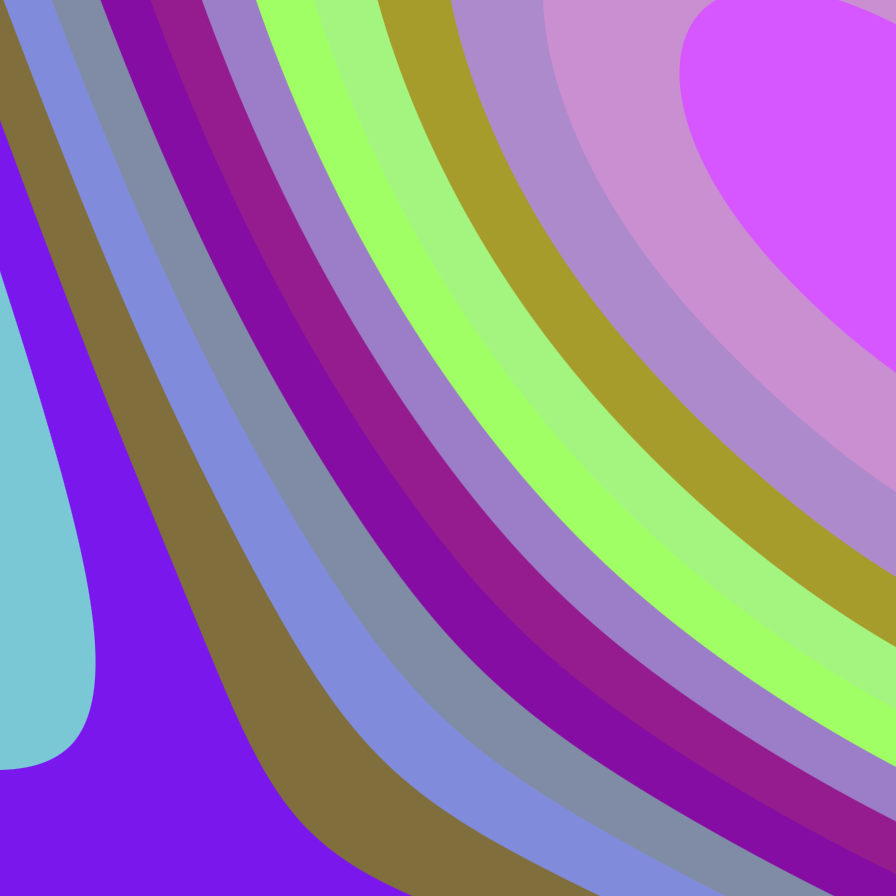
This background is drawn by a Shadertoy shader. Its source:

```glsl
#define BAND_COUNT 14
#define BASE_LEVEL 11.35
#define SLOPE_HEIGHT 6.2
#define SLOPE_FREQ 2.07
#define VALLEY_DEPTH 4.86
#define VALLEY_FREQ 1.19
#define VALLEY_CENTER 1.25
#define RIPPLE_HEIGHT 0.26
#define RIPPLE_FREQ 3.0
#define RIPPLE_CENTER 1.3

const vec3 BAND_COLORS[BAND_COUNT] = vec3[BAND_COUNT](
    vec3(0.84, 0.34, 1.00), // magenta
    vec3(0.79, 0.56, 0.82), // pink
    vec3(0.68, 0.54, 0.80), // lavender
    vec3(0.65, 0.61, 0.17), // olive
    vec3(0.64, 0.96, 0.50), // pale green
    vec3(0.63, 1.00, 0.40), // lime
    vec3(0.61, 0.49, 0.78), // lilac
    vec3(0.58, 0.11, 0.56), // plum
    vec3(0.52, 0.05, 0.64), // purple
    vec3(0.50, 0.55, 0.65), // slate
    vec3(0.50, 0.55, 0.86), // blue
    vec3(0.50, 0.43, 0.24), // brown
    vec3(0.48, 0.09, 0.93), // violet
    vec3(0.48, 0.78, 0.84)  // cyan
);

// Layered sines along both diagonals; each whole number is a contour
float contourLevel(vec2 uv) {
    float rise = uv.x + uv.y - 1.0;
    float along = uv.x - uv.y + 1.0;

    float slope = SLOPE_HEIGHT * sin(SLOPE_FREQ * rise - 0.02);
    float valley = VALLEY_DEPTH * cos(VALLEY_FREQ * (along - VALLEY_CENTER));

    // Local ripple that tightens the bends
    float offset = along - RIPPLE_CENTER;
    float ripple = exp(-8.0 * offset * offset)
                 * (RIPPLE_HEIGHT * sin(RIPPLE_FREQ * rise) - 0.07);

    return BASE_LEVEL - slope - valley + ripple;
}

// Flat bands, blended across about one pixel at the nearest contour
vec3 bandColor(float level, float edgeWidth) {
    int contour = clamp(int(floor(level + 0.5)), 1, BAND_COUNT - 1);
    float blend = clamp((level - float(contour)) / edgeWidth + 0.5, 0.0, 1.0);
    return mix(BAND_COLORS[contour - 1], BAND_COLORS[contour], blend);
}

void mainImage(out vec4 fragColor, in vec2 fragCoord) {
    vec2 uv = fragCoord / iResolution.xy;
    float level = contourLevel(uv);
    float edgeWidth = max(fwidth(level), 1e-4);
    fragColor = vec4(bandColor(level, edgeWidth), 1.0);
}
```
